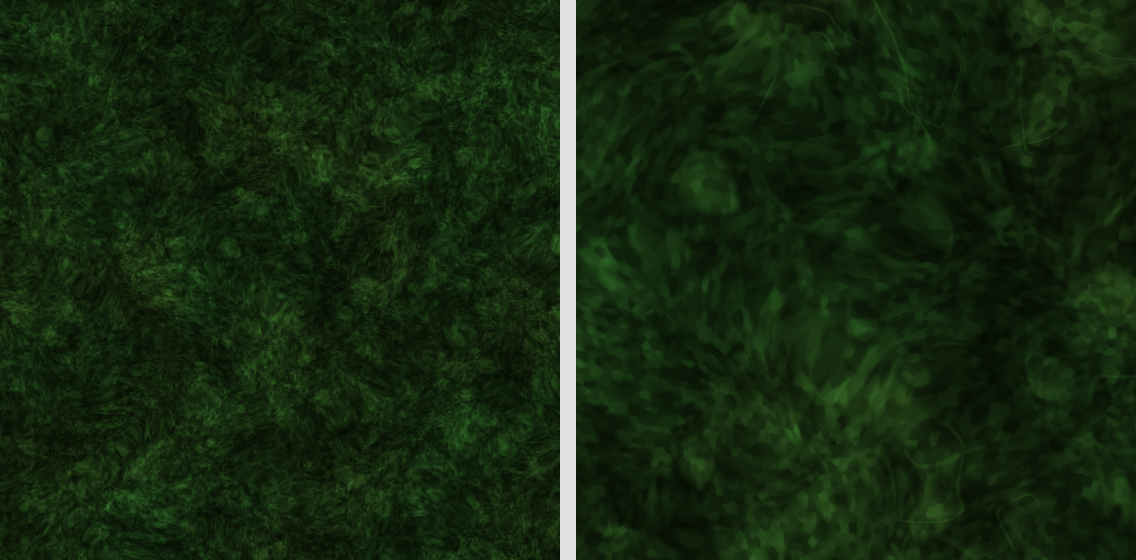
Left: the whole. Right: its middle third, enlarged.
A WebGL 1 fragment shader for this texture:

```glsl
precision highp float;
// Dark mossy forest floor: grainy green growth, half-buried stones and thin pale fibres.
uniform vec2 u_resolution;

vec2 hash2(vec2 p) {
  return fract(sin(vec2(dot(p, vec2(127.1, 311.7)), dot(p, vec2(269.5, 183.3)))) * 43758.5);
}

// Cellular noise: random cell values blended by distance to scattered points
float cellNoise(vec2 p) {
  vec2 cell = floor(p);
  float sum = 0.0, total = 0.0;
  for (int y = -1; y <= 1; y++) {
    for (int x = -1; x <= 1; x++) {
      vec2 id = cell + vec2(float(x), float(y));
      vec2 d = id + hash2(id) - p;
      float weight = exp(-9.0 * dot(d, d));
      sum += weight * hash2(id + 47.3).x;
      total += weight;
    }
  }
  return sum / total;
}

// Layered sines that bend the domain
vec2 sineWarp(vec2 p) {
  return sin(p.yx * vec2(17.0, 21.0) + 2.0 * sin(p * 13.0)) * 0.012
       + sin(p.yx * vec2(59.0, 47.0) + 2.0 * sin(p * 41.0)) * 0.004;
}

// Moss grain, with contrast rising towards the finest layers
float mossGrain(vec2 p) {
  float sum = 0.0, amplitude = 0.3;
  vec2 q = p * 5.0;
  for (int i = 0; i < 6; i++) {
    sum += amplitude * (cellNoise(q) - 0.5);
    q = mat2(0.8, 0.6, -0.6, 0.8) * q * 2.1 + 17.0;
    amplitude += 0.07;
  }
  return sum;
}

// Scattered stones: x is the lit body, y the shadow beneath
vec2 stones(vec2 p, float share, float roughness) {
  vec2 cell = floor(p), result = vec2(0.0);
  for (int y = -1; y <= 1; y++) {
    for (int x = -1; x <= 1; x++) {
      vec2 id = cell + vec2(float(x), float(y));
      vec2 rnd = hash2(id + 9.1), kind = hash2(id + 71.7);
      vec2 d = p - id - hash2(id);
      float angle = (rnd.x - 0.5) * 1.6;
      vec2 q = mat2(cos(angle), -sin(angle), sin(angle), cos(angle)) * d;
      float radius = mix(0.2, 0.5, rnd.y * rnd.y);
      q /= radius * vec2(1.1, mix(0.65, 1.1, kind.y));
      float present = step(kind.x, share) * mix(0.45, 1.0, hash2(id + 5.5).x);
      float body = smoothstep(1.05, 0.6, length(q) + roughness);
      float below = smoothstep(1.2, 0.8, length(q + vec2(0.0, 0.3)) + roughness);
      result.x = max(result.x, present * body * (0.75 + 0.3 * q.y));
      result.y = max(result.y, present * below * (1.0 - body));
    }
  }
  return result;
}

// Thin broken threads along the level lines of the noise
float fibres(vec2 p) {
  float thread = smoothstep(0.045, 0.0, abs(cellNoise(p * 15.0) - 0.5));
  thread = max(thread, smoothstep(0.045, 0.0, abs(cellNoise(p.yx * 23.0 + 31.0) - 0.5)));
  float patches = smoothstep(0.5, 0.75, cellNoise(p * 4.0 + 12.0));
  return thread * patches * smoothstep(0.35, 0.7, cellNoise(p * 42.0 + 5.0));
}

void main() {
  vec2 p = gl_FragCoord.xy / u_resolution.y;
  vec2 warped = p + sineWarp(p);

  // Rough outlines shared by all stones
  float roughness = (cellNoise(warped * 34.0) - 0.5) * 0.7
                  + (cellNoise(warped * 85.0 + 8.0) - 0.5) * 0.5;
  vec2 large = stones(p * 9.0 + 3.0, 0.34, roughness);
  vec2 small = stones(p * 19.0 + 40.0, 0.26, roughness);
  float lit = max(large.x * 0.8, small.x);
  float shadow = max(large.y, small.y) * (1.0 - lit);

  // Brightness of moss, stones and fibres together
  float tone = 0.143 * exp(mossGrain(warped) * (1.0 - 0.25 * lit));
  tone *= 1.0 + 0.5 * lit - 0.3 * shadow;
  tone += 0.075 * fibres(warped + 0.3 * sineWarp(p * 2.3));

  // Green ramp, drifting between cool and yellowish growth
  float warmth = cellNoise(p * 7.0 + 60.0) - 0.5 + 0.3 * lit;
  vec3 color = tone * vec3(0.49 + 0.12 * warmth, 1.0, 0.39) - vec3(0.0, 0.0, 0.008);
  gl_FragColor = vec4(clamp(color, 0.0, 1.0), 1.0);
}
```
